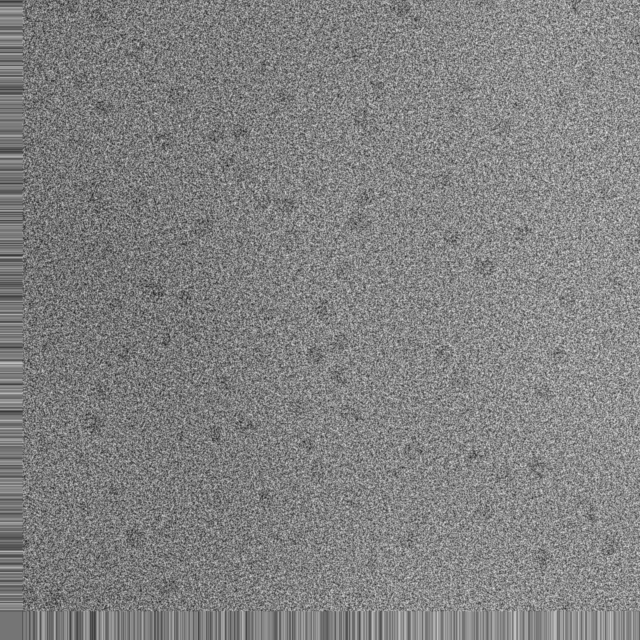
Give the GLSL for this texture, as a Shadertoy shader.

```glsl
// Grainy grey micrograph with faint dark particles and smeared left and bottom margins.

const vec2  MARGIN = vec2(0.0345, 0.0440);    // width of left band, height of bottom band
const float GREY_LEFT = 0.458;
const float GREY_RIGHT = 0.560;
const float MOTTLE = 0.035;                   // broad uneven exposure
const vec3  GRAIN_FREQ = vec3(400.0, 250.0, 110.0);
const vec3  GRAIN_GAIN = vec3(0.27, 0.27, 0.12);
const float PARTICLE_CELLS = 14.0;
const float PARTICLE_SHARE = 0.72;            // fraction of cells holding a particle
const float PARTICLE_RADIUS = 0.017;
const float PARTICLE_DARKNESS = 0.11;
const float HALO = 0.018;
const float SPECK_FREQ = 125.0;               // dark specks inside the particles
const float TAU = 6.28318;

float hash(vec2 cell) {
    uvec2 q = uvec2(ivec2(cell)) * uvec2(1597334673u, 3812015801u);
    uint n = (q.x ^ q.y) * 1597334673u;
    n ^= n >> 15;
    n *= 3812015801u;
    n ^= n >> 16;
    return float(n & 0xffffu) / 65535.0;
}

float cornerSlope(vec2 cell, vec2 offset) {
    float angle = TAU * hash(cell);
    return dot(vec2(cos(angle), sin(angle)), offset);
}

float gradientNoise(vec2 p) {
    vec2 cell = floor(p);
    vec2 f = p - cell;
    vec2 w = f * f * f * (f * (f * 6.0 - 15.0) + 10.0);
    vec2 e = vec2(1.0, 0.0);
    float low  = mix(cornerSlope(cell, f), cornerSlope(cell + e, f - e), w.x);
    float high = mix(cornerSlope(cell + e.yx, f - e.yx), cornerSlope(cell + e.xx, f - e.xx), w.x);
    return mix(low, high, w.y);
}

vec2 rotate(vec2 p, float angle) {
    float c = cos(angle), s = sin(angle);
    return vec2(c * p.x - s * p.y, s * p.x + c * p.y);
}

// Each octave is turned so that no lattice lines up with the pixels.
float grain(vec2 p) {
    float sum = 0.0;
    for (int i = 0; i < 3; i++) {
        vec2 q = rotate(p, 0.47 + 0.83 * float(i));
        sum += GRAIN_GAIN[i] * gradientNoise(q * GRAIN_FREQ[i] + 37.3 * float(i));
    }
    return sum;
}

// Scattered round particles: x is the dark body, y the pale halo.
vec2 particles(vec2 p) {
    vec2 home = floor(p * PARTICLE_CELLS);
    vec2 cover = vec2(0.0);
    for (int j = -1; j <= 1; j++) {
        for (int i = -1; i <= 1; i++) {
            vec2 cell = home + vec2(i, j);
            vec2 jitter = vec2(hash(cell + 211.0), hash(cell + 433.0));
            vec2 offset = p - (cell + jitter) / PARTICLE_CELLS;
            offset = rotate(offset, TAU * hash(cell + 877.0)) * vec2(0.88, 1.15);
            float radius = PARTICLE_RADIUS * mix(0.75, 1.2, hash(cell + 599.0));
            float d = length(offset) / radius;
            float strength = step(hash(cell + 727.0), PARTICLE_SHARE) * mix(0.3, 1.0, hash(cell + 101.0));
            float body = 1.0 - smoothstep(0.45, 1.1, d);
            float ring = exp(-12.0 * (d - 1.25) * (d - 1.25));
            cover = max(cover, strength * vec2(body, ring));
        }
    }
    return cover;
}

void mainImage(out vec4 fragColor, in vec2 fragCoord) {
    vec2 uv = fragCoord / iResolution.xy;

    // Clamping stretches the border samples into stripes.
    vec2 p = max(uv, MARGIN);
    bool inCorner = all(lessThan(uv, MARGIN));

    // Uneven exposure
    float grey = mix(GREY_LEFT, GREY_RIGHT, smoothstep(-0.1, 1.05, p.x));
    grey += MOTTLE * gradientNoise(p * 3.0 + 5.7);

    // Particles and film grain
    if (!inCorner) {
        vec2 cover = particles(p);
        float specks = gradientNoise(rotate(p, 0.9) * SPECK_FREQ);
        grey -= PARTICLE_DARKNESS * cover.x * (0.6 + 1.6 * specks);
        grey += HALO * cover.y;
        grey += grain(p);
    }

    fragColor = vec4(vec3(clamp(grey, 0.0, 1.0)), 1.0);
}
```
